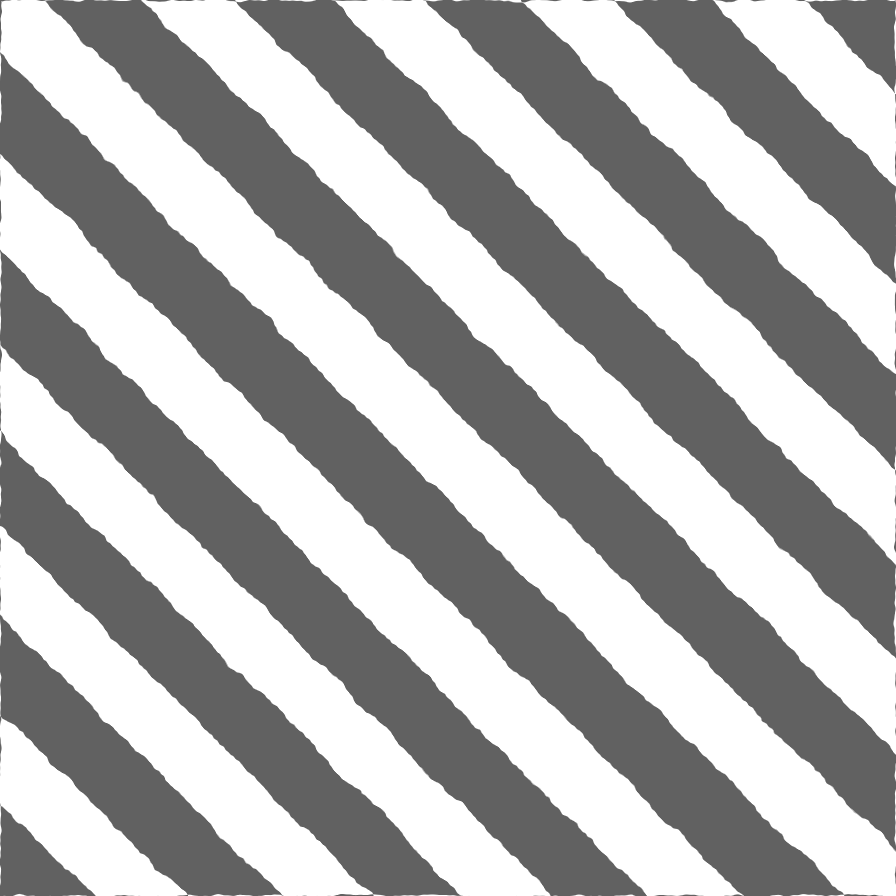
This pattern is drawn by a WebGL 2 fragment shader. Its source:

```glsl
#version 300 es
precision highp float;
// Hand-cut diagonal stripes, grey on white, falling from upper left to lower right.
// A folded diagonal coordinate gives the bands; layered gradient noise roughens
// their edges, and a thin frayed rim reverses the tones along the canvas border.

uniform vec2 u_resolution;
out vec4 fragColor;

vec2 hashGradient(vec2 cell) {
    vec3 p = fract(cell.xyx * vec3(0.1031, 0.1030, 0.0973));
    p += dot(p, p.yzx + 33.33);
    float angle = 6.2832 * fract((p.x + p.y) * p.z);
    return vec2(cos(angle), sin(angle));
}

float gradientNoise(vec2 p) {
    vec2 i = floor(p), f = fract(p);
    vec2 u = f * f * f * (f * (f * 6.0 - 15.0) + 10.0);
    vec2 e = vec2(0.0, 1.0);
    float low = mix(dot(hashGradient(i), f),
                    dot(hashGradient(i + e.yx), f - e.yx), u.x);
    float high = mix(dot(hashGradient(i + e.xy), f - e.xy),
                     dot(hashGradient(i + e.yy), f - e.yy), u.x);
    return mix(low, high, u.y);
}

// Broad wobble, ragged tears and fine grain, added along the diagonal
float roughness(vec2 p) {
    return 0.008 * gradientNoise(p * 18.0)
         + 0.005 * gradientNoise(p * 53.0 + 7.3)
         + 0.0022 * gradientNoise(p * 150.0 + 19.1);
}

// Negative inside a grey band
float stripeDistance(vec2 p) {
    float diagonal = p.x + p.y - 1.0;
    // Slight drift of the bands in the lower left half
    float drift = (diagonal + 0.30) / 0.26;
    diagonal += 0.0155 * exp(-drift * drift) + roughness(p);
    float period = 0.211;
    return abs(mod(diagonal, period) - 0.5 * period) - 0.0538;
}

void main() {
    vec2 uv = gl_FragCoord.xy / u_resolution;
    float pixel = 1.0 / min(u_resolution.x, u_resolution.y);

    // Diagonal distance grows sqrt(2) faster than canvas distance
    float ink = clamp(0.5 - stripeDistance(uv) / (1.414 * pixel), 0.0, 1.0);

    // Frayed rim: short dashes and nicks of the opposite tone
    vec2 inset = min(uv, 1.0 - uv);
    float rim = min(inset.x, inset.y);
    float fray = 0.0004 + 0.0035 * gradientNoise(uv * 41.0 + 3.7)
               + 0.0015 * gradientNoise(uv * 117.0);
    float reversed = clamp(0.5 + (fray - rim) / pixel, 0.0, 1.0);
    ink = mix(ink, 1.0 - ink, reversed);

    vec3 paper = vec3(1.0), grey = vec3(0.38);
    fragColor = vec4(mix(paper, grey, ink), 1.0);
}
```
